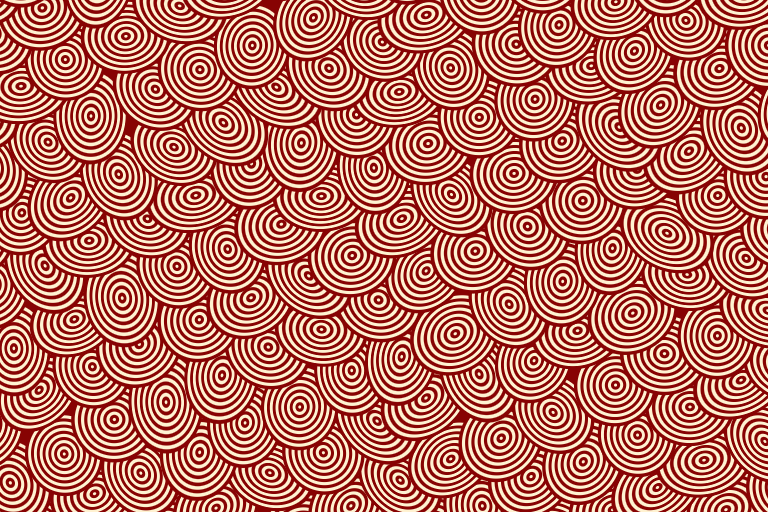
Give the GLSL for this pattern, as a Shadertoy shader.

```glsl
#define CELL 0.1125          // grid step, in canvas heights
#define TILT 0.445           // grid rotation, radians
#define JITTER 0.24          // centre scatter, in cells
#define RADIUS 0.735         // mean disc radius, in cells
#define RADIUS_VARY 0.08     // relative spread of the radius
#define STRETCH 0.34         // largest log of the axis ratio
#define LAST_RING 6.0        // index of the outermost cream ring
#define RIM 6.8              // disc edge, in ring steps
#define LINE 0.5             // cream share of one ring step
#define RED vec3(0.53, 0.01, 0.01)
#define CREAM vec3(1.0, 0.95, 0.82)

vec2 hash2(vec2 p) {
    return fract(sin(vec2(dot(p, vec2(127.1, 311.7)),
                          dot(p, vec2(269.5, 183.3)))) * 43758.5453);
}

mat2 rotation(float angle) {
    float c = cos(angle), s = sin(angle);
    return mat2(c, -s, s, c);
}

// Elliptic distance from a cell's disc centre, counted in ring steps
float ringDistance(vec2 p, vec2 cell) {
    vec2 centre = cell + 0.5 + JITTER * (hash2(cell) - 0.5);
    vec2 shape = hash2(cell + 37.0);
    float angle = 6.2832 * hash2(cell + 91.0).x;
    float radius = RADIUS * (1.0 + RADIUS_VARY * (shape.x - 0.5));
    float squash = exp(0.5 * STRETCH * shape.y);
    vec2 q = rotation(angle) * (p - centre);
    return length(q * vec2(squash, 1.0 / squash)) * RIM / radius;
}

void mainImage(out vec4 fragColor, in vec2 fragCoord) {
    vec2 p = rotation(TILT) * fragCoord / (iResolution.y * CELL);
    float pixel = RIM / (RADIUS * CELL * iResolution.y);
    vec2 home = floor(p);
    vec3 color = RED;

    // Paint neighbouring discs from the lowest to the highest
    for (int j = -1; j <= 1; j++) {
        for (int i = -1; i <= 1; i++) {
            float d = ringDistance(p, home + vec2(i, j));
            float offset = abs(d - min(floor(d + 0.5), LAST_RING));
            float ring = clamp((0.5 * LINE - offset) / pixel + 0.5, 0.0, 1.0);
            float disc = clamp((RIM - d) / pixel + 0.5, 0.0, 1.0);
            color = mix(color, mix(RED, CREAM, ring), disc);
        }
    }
    fragColor = vec4(color, 1.0);
}
```
